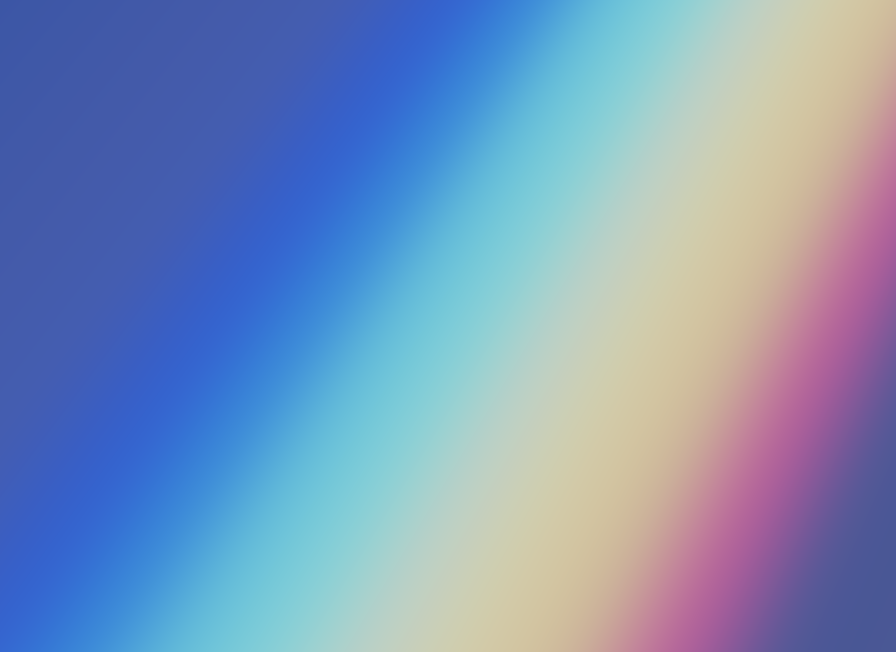
Write a Shadertoy shader that draws this background.

```glsl
// Soft diagonal band of spectral light, fanning from indigo through cyan and sand to magenta.
#define FAN_TILT 0.574    // sideways lean of the band over the full height
#define FAN_SPREAD 0.234  // how much the lean eases towards the right
#define STOP_COUNT 12

// Colour stops: rgb, then position along the middle row
const vec4 STOPS[STOP_COUNT] = vec4[STOP_COUNT](
    vec4(0.235, 0.337, 0.647, -0.33),  // deep indigo
    vec4(0.267, 0.365, 0.690,  0.08),  // indigo
    vec4(0.208, 0.392, 0.808,  0.24),  // royal blue
    vec4(0.235, 0.535, 0.845,  0.34),  // azure
    vec4(0.392, 0.735, 0.850,  0.44),  // sky
    vec4(0.533, 0.810, 0.838,  0.53),  // cyan
    vec4(0.735, 0.815, 0.770,  0.63),  // pale sage
    vec4(0.820, 0.795, 0.665,  0.73),  // cream
    vec4(0.800, 0.700, 0.605,  0.83),  // sand
    vec4(0.690, 0.390, 0.605,  0.94),  // magenta
    vec4(0.330, 0.345, 0.590,  1.05),  // dusk
    vec4(0.290, 0.345, 0.580,  1.18)   // slate
);

// Colour change per unit of position around a stop
vec3 stopSlope(int i) {
    vec4 before = STOPS[max(i - 1, 0)];
    vec4 after = STOPS[min(i + 1, STOP_COUNT - 1)];
    return (after.rgb - before.rgb) / (after.w - before.w);
}

// Smooth cubic blend through the colour stops
vec3 spectrum(float position) {
    int i = 0;
    for (int k = 1; k < STOP_COUNT - 1; k++) {
        if (position >= STOPS[k].w) i = k;
    }
    vec4 start = STOPS[i];
    vec4 end = STOPS[i + 1];
    float span = end.w - start.w;
    float t = clamp((position - start.w) / span, 0.0, 1.0);
    vec3 blend = mix(start.rgb, end.rgb, t * t * (3.0 - 2.0 * t));
    vec3 bend = stopSlope(i) * (1.0 - t) - stopSlope(i + 1) * t;
    return blend + bend * span * t * (1.0 - t);
}

void mainImage(out vec4 fragColor, in vec2 fragCoord) {
    vec2 uv = fragCoord / iResolution.xy;

    // Follow the slanted fan lines back to the middle row
    float rise = uv.y - 0.5;
    float position = (uv.x - rise * FAN_TILT) / (1.0 - rise * FAN_SPREAD);

    fragColor = vec4(clamp(spectrum(position), 0.0, 1.0), 1.0);
}
```
